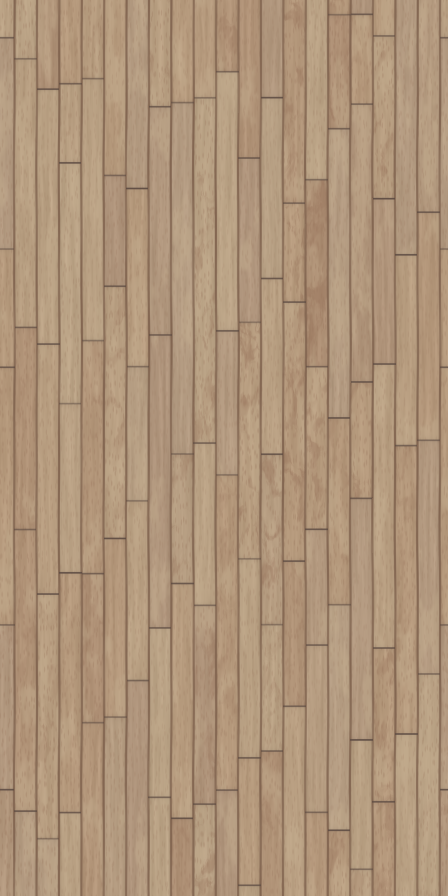
This texture is drawn by a Shadertoy shader. Its source:

```glsl
// Narrow wooden strips laid upright, with staggered butt joints, fine grain and reddish mottling.

const float STRIPS = 20.0;           // strips across the canvas
const float STRIP_OFFSET = 0.64;     // position of the first seam, in strips
const float MIN_PLANKS = 4.0;        // fewest planks down one strip
const float JOINT_JITTER = 0.65;     // stagger of joints, in plank lengths
const float SEAM_HALF = 0.0022;      // half widths, in canvas widths
const float JOINT_HALF = 0.0016;
const float GRAIN_AMOUNT = 0.026;
const float FLECK_AMOUNT = 0.30;
const float MOTTLE_AMOUNT = 0.55;

const vec3 STRAW  = vec3(0.735, 0.650, 0.535);
const vec3 HONEY  = vec3(0.715, 0.605, 0.490);
const vec3 TAN    = vec3(0.680, 0.560, 0.455);
const vec3 ASH    = vec3(0.690, 0.595, 0.505);
const vec3 RUSSET = vec3(0.600, 0.460, 0.365);
const vec3 SEAM   = vec3(0.500, 0.385, 0.305);
const vec3 JOINT  = vec3(0.370, 0.300, 0.265);

float hash(vec2 p) {
    vec3 q = fract(p.xyx * vec3(0.1031, 0.1030, 0.0973));
    q += dot(q, q.yzx + 33.33);
    return fract((q.x + q.y) * q.z);
}

float valueNoise(vec2 p) {
    vec2 i = floor(p), f = fract(p);
    f = f * f * (3.0 - 2.0 * f);
    return mix(mix(hash(i), hash(i + vec2(1, 0)), f.x),
               mix(hash(i + vec2(0, 1)), hash(i + vec2(1, 1)), f.x), f.y);
}

float fbm(vec2 p) {
    float sum = 0.0, amp = 0.5;
    for (int k = 0; k < 4; k++) {
        sum += amp * valueNoise(p);
        p = p * 2.03 + 17.3;
        amp *= 0.5;
    }
    return sum / 0.9375;
}

// Distance to the nearest scattered point
float cellular(vec2 p) {
    vec2 cell = floor(p);
    float nearest = 4.0;
    for (int j = -1; j <= 1; j++)
    for (int i = -1; i <= 1; i++) {
        vec2 c = cell + vec2(i, j);
        vec2 d = c + vec2(hash(c), hash(c + 71.0)) - p;
        nearest = min(nearest, dot(d, d));
    }
    return sqrt(nearest);
}

// Height of a joint within its strip, in plank lengths
float jointHeight(float strip, float row) {
    return row + JOINT_JITTER * hash(vec2(strip + 31.0, row + 57.0));
}

float line(float dist, float halfWidth, float pixel) {
    return 1.0 - smoothstep(halfWidth - 0.6 * pixel, halfWidth + 0.8 * pixel, dist);
}

void mainImage(out vec4 fragColor, in vec2 fragCoord) {
    vec2 p = fragCoord / iResolution.x;
    float height = iResolution.y / iResolution.x;
    float pixel = 1.0 / iResolution.x;

    // Strip and plank layout; the edge strip wraps around
    float wobble = 0.012 * sin(p.y * 9.0) + 0.008 * sin(p.y * 23.0 + 1.7);
    float x = p.x * STRIPS - STRIP_OFFSET + wobble;
    float strip = mod(floor(x), STRIPS);
    float across = fract(x);
    float planks = MIN_PLANKS + floor(2.0 * hash(vec2(strip, 5.0)));
    float y = p.y / height * planks + hash(vec2(strip, 9.0));
    float row = floor(y);
    row -= step(y, jointHeight(strip, row));
    float below = y - jointHeight(strip, row);
    float above = jointHeight(strip, row + 1.0) - y;
    vec2 id = vec2(strip + 3.0, row + 11.0);
    float tone = hash(id), tint = hash(id + 40.0), wear = hash(id + 80.0);

    // Plank colour
    vec3 color = mix(mix(TAN, HONEY, smoothstep(0.0, 0.45, tone)), STRAW,
                     0.75 * smoothstep(0.45, 1.0, tone));
    color = mix(color, ASH, 0.6 * smoothstep(0.55, 0.9, tint));

    // Grain: streaks and wavy layered sines
    vec2 q = p + vec2(tone, tint) * 37.0;
    float cloud = fbm(q * vec2(24.0, 9.0));
    float streak = fbm(q * vec2(150.0, 7.0)) - 0.5;
    float wave = sin(q.x * 330.0 + 9.0 * cloud + 2.0 * sin(q.y * 13.0))
               + 0.5 * sin(q.x * 710.0 + 14.0 * cloud);
    color += GRAIN_AMOUNT * (0.35 * wave + 3.2 * streak);

    // Reddish mottling, pale rubbed patches and short dark pores
    float mottle = fbm(q * vec2(46.0, 24.0) + 3.0 * cloud);
    float zone = 0.35 + 0.65 * exp(-10.0 * pow(p.x - 0.62, 2.0));
    color = mix(color, RUSSET, MOTTLE_AMOUNT * zone * smoothstep(0.3, 1.0, wear)
                               * smoothstep(0.48, 0.76, mottle));
    color = mix(color, STRAW * 1.04, 0.5 * smoothstep(0.54, 0.74, cloud));
    float pores = 1.0 - smoothstep(0.08, 0.32, cellular(q * vec2(120.0, 34.0)));
    color = mix(color, RUSSET, FLECK_AMOUNT * pores * (0.4 + 0.6 * wear));

    // Seams with a soft shade on either side
    float side = min(across, 1.0 - across) / STRIPS;
    float seamId = mod(strip + step(0.5, across), STRIPS);
    float seamDepth = 0.62 + 0.3 * valueNoise(vec2(seamId * 7.0, p.y * 8.0));
    color *= 1.0 - 0.07 * exp(-side / 0.004);
    color = mix(color, SEAM, seamDepth * line(side, SEAM_HALF, pixel));

    // Butt joints, each with its own depth
    float end = min(below, above) * height / planks;
    float jointRow = row + step(above, below);
    float jointDepth = 0.45 + 0.5 * hash(vec2(strip + 13.0, jointRow + 29.0));
    color *= 1.0 - 0.06 * exp(-end / 0.005);
    color = mix(color, JOINT, jointDepth * line(end, JOINT_HALF, pixel));

    fragColor = vec4(clamp(color, 0.0, 1.0), 1.0);
}
```
